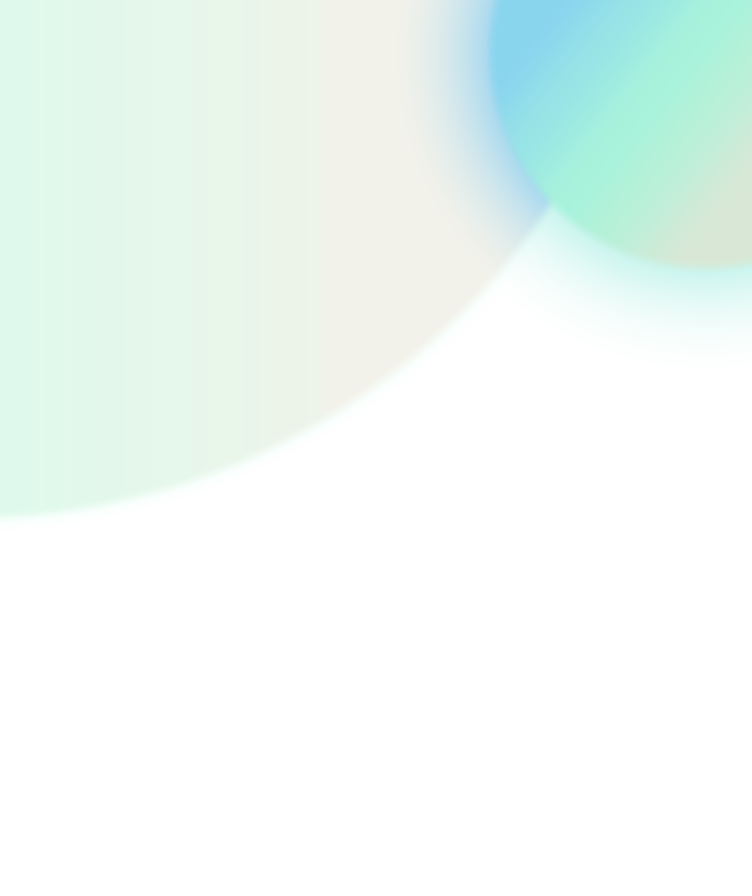
Write a Shadertoy shader that draws this background.

```glsl
// Two soft overlapping discs on a near-white page: a huge pale mint-to-beige
// disc at the upper left and a vivid diagonal-gradient disc at the upper right.
// Both are circle distances; the small one casts a glow tinted by what it covers.

#define BIG_CENTER   vec2(-0.039, 1.207)
#define BIG_RADIUS   0.785
#define SMALL_CENTER vec2(0.788, 0.9415)
#define SMALL_RADIUS 0.2405
#define EDGE_SOFT    0.008
#define GLOW_REACH   0.125
#define BAND_WIDTH   0.0729
#define BAND_AMOUNT  0.55

const vec3 PAGE  = vec3(0.997, 1.0, 0.998);
const vec3 BLUE  = vec3(0.54, 0.835, 0.935);
const vec3 TEAL  = vec3(0.595, 0.895, 0.90);
const vec3 MINT  = vec3(0.66, 0.95, 0.86);
const vec3 LEAF  = vec3(0.715, 0.943, 0.848);
const vec3 SAND  = vec3(0.85, 0.91, 0.84);

float circle(vec2 p, vec2 center, float radius) {
    return length(p - center) - radius;
}

float coverage(float dist, float soft) {
    return 1.0 - smoothstep(-soft, soft, dist);
}

// Pale horizontal ramp with faint vertical bands, ending in flat beige
vec3 bigDiscColor(float x) {
    float band = x / BAND_WIDTH;
    float stepped = floor(band) + smoothstep(0.9, 1.0, fract(band));
    float t = clamp(mix(band, stepped, BAND_AMOUNT) / 5.0, 0.0, 1.0);
    vec3 ramp = mix(vec3(0.873, 0.98, 0.924), vec3(0.936, 0.954, 0.916), t);
    float beige = smoothstep(4.85, 5.1, band);
    return mix(ramp, vec3(0.953, 0.95, 0.918), beige);
}

// Diagonal ramp from blue at the upper left to sand at the lower right
vec3 smallDiscColor(vec2 p) {
    float t = dot(vec2(p.x, 1.0 - p.y), vec2(0.78, 0.62));
    vec3 color = mix(BLUE, TEAL, smoothstep(0.485, 0.565, t));
    color = mix(color, MINT, smoothstep(0.55, 0.635, t));
    color = mix(color, LEAF, smoothstep(0.635, 0.695, t));
    return mix(color, SAND, smoothstep(0.68, 0.785, t));
}

void mainImage(out vec4 fragColor, in vec2 fragCoord) {
    vec2 p = fragCoord / iResolution.y;
    float bigDist = circle(p, BIG_CENTER, BIG_RADIUS);
    float smallDist = circle(p, SMALL_CENTER, SMALL_RADIUS);

    // Large disc with a faint mint fringe
    float inBig = coverage(bigDist, EDGE_SOFT);
    float fringe = coverage(bigDist - 0.006, 0.014);
    vec3 color = mix(PAGE, vec3(0.96, 1.0, 0.985), fringe);
    color = mix(color, bigDiscColor(p.x), inBig);

    // Glow: blue over the large disc, mint over the page
    float fade = 1.0 - clamp(smallDist / GLOW_REACH, 0.0, 1.0);
    vec3 glowColor = mix(vec3(0.70, 0.94, 0.90), vec3(0.60, 0.83, 0.94), inBig);
    float glow = fade * fade * mix(0.72, 0.85, inBig);
    color = mix(color, glowColor, glow);

    // Small disc
    color = mix(color, smallDiscColor(p), coverage(smallDist, EDGE_SOFT));

    fragColor = vec4(color, 1.0);
}
```
